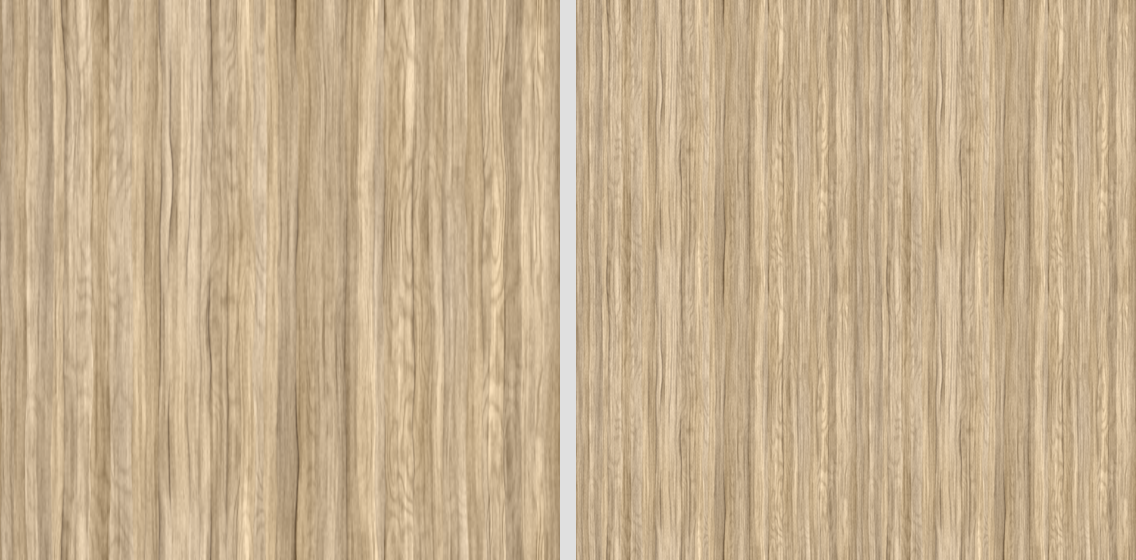
Left: one tile. Right: repeated 2 by 2.
Give the GLSL for this texture, as a Shadertoy shader.

```glsl
// Tileable pale walnut veneer: narrow upright staves with wavy seams, figure and fine fibres.
const float STAVES = 42.0;
const float TAU = 6.2831853;

float hash(vec2 p) {
    vec3 q = fract(vec3(p.xyx) * 0.1031);
    q += dot(q, q.yzx + 33.33);
    return fract((q.x + q.y) * q.z);
}

// Value noise that wraps after a whole number of cells.
float noise(vec2 p, vec2 period, float seed) {
    vec2 i = floor(p), f = p - i;
    f = f * f * (3.0 - 2.0 * f);
    vec2 a = mod(i, period) + seed * 17.0, b = mod(i + 1.0, period) + seed * 17.0;
    return mix(mix(hash(a), hash(vec2(b.x, a.y)), f.x),
               mix(hash(vec2(a.x, b.y)), hash(b), f.x), f.y);
}

float layer(vec2 uv, vec2 cells, float seed) {
    return noise(uv * cells, cells, seed) - 0.5;
}

// Random value of one stave, the same after a full turn.
float staveRandom(float id, float seed) {
    return hash(vec2(mod(id, STAVES) + 3.0, seed * 7.0 + 11.0));
}

// Wavy left border of a stave, in stave units.
float border(float id, float y) {
    float k = mod(id, STAVES);
    float wave = noise(vec2(k, y * 6.0), vec2(STAVES, 6.0), 1.0) - 0.5;
    float ripple = noise(vec2(k, y * 17.0), vec2(STAVES, 17.0), 2.0) - 0.5;
    return id + 0.56 * (staveRandom(id, 1.0) - 0.5) + 0.26 * wave + 0.1 * ripple;
}

// Lightness (x) and warmth (y) of one stave.
vec2 stave(float id, float x, vec2 uv) {
    float across = x - id - 0.5;
    float seed = mod(id, STAVES) + 5.0;
    float tone = 0.125 * (staveRandom(id, 2.0) - 0.5);
    tone += 0.16 * (staveRandom(id, 3.0) - 0.5) * across;
    tone += 0.07 * layer(uv, vec2(STAVES, 3.0), seed);

    // Arched growth rings are the contours of a stretched noise.
    float rings = layer(uv, vec2(34.0, 5.0), seed + 40.0)
                + 0.18 * layer(uv, vec2(70.0, 16.0), 3.0)
                + 0.04 * layer(uv, vec2(130.0, 50.0), 4.0);
    float line = 0.5 + 0.5 * sin(TAU * 6.0 * rings);
    float strength = staveRandom(id, 4.0);
    tone -= (0.015 + 0.1 * strength * strength) * (line * line - 0.37);
    return vec2(tone, staveRandom(id, 5.0) - 0.5);
}

void mainImage(out vec4 fragColor, in vec2 fragCoord) {
    vec2 uv = fragCoord / iResolution.xy;
    float bend = 0.006 * layer(uv, vec2(9.0, 5.0), 5.0)
               + 0.003 * layer(uv, vec2(30.0, 12.0), 6.0);
    vec2 bent = uv + vec2(bend, 0.0);
    float x = bent.x * STAVES;
    float cell = floor(x);

    // Blend neighbouring staves and gather the shade along their seams.
    vec2 wood = stave(cell - 2.0, x, bent);
    float seam = 0.0;
    for (float k = -1.0; k <= 2.0; k++) {
        float id = cell + k;
        float d = x - border(id, uv.y);
        float soft = mix(0.04, 0.1, staveRandom(id, 6.0));
        wood = mix(wood, stave(id, x, bent), smoothstep(-soft, soft, d));
        float side = staveRandom(id, 7.0) > 0.5 ? d : -d;
        float shade = 0.6 * exp(-abs(side) * (side > 0.0 ? 4.5 : 22.0));
        float crack = 0.75 * exp(-d * d * 130.0);
        float along = noise(vec2(mod(id, STAVES), uv.y * 5.0), vec2(STAVES, 5.0), 7.0);
        float depth = staveRandom(id, 8.0);
        seam += (shade + crack) * depth * depth * smoothstep(0.1, 0.85, along);
    }

    // Long streaks, continuous fibres, sparse pores and a faint cross ripple.
    float tone = wood.x;
    tone += 0.06 * layer(bent, vec2(92.0, 3.0), 8.0);
    tone += 0.08 * layer(bent, vec2(180.0, 4.0), 9.0);
    tone += 0.1 * layer(bent, vec2(290.0, 7.0), 10.0);
    tone += 0.05 * layer(bent, vec2(256.0, 30.0), 11.0);
    tone += 0.045 * layer(uv, vec2(380.0, 150.0), 16.0);
    tone += 0.01 * layer(bent, vec2(50.0, 90.0), 12.0);
    float pores = smoothstep(0.27, 0.42, layer(bent, vec2(250.0, 26.0), 13.0));
    float streak = smoothstep(0.22, 0.42, layer(bent, vec2(140.0, 5.0), 14.0));
    tone -= 0.04 * pores + 0.075 * streak + 0.21 * seam;

    // Tan base; seams turn greyer, warm staves lose blue.
    float warmth = wood.y + 0.8 * layer(bent, vec2(24.0, 4.0), 15.0);
    vec3 color = vec3(0.790, 0.698, 0.568) + tone * vec3(1.0, 1.0, 0.97);
    color += warmth * vec3(0.010, -0.002, -0.030);
    color += seam * vec3(-0.012, -0.004, 0.018);
    fragColor = vec4(clamp(color, 0.0, 1.0), 1.0);
}
```
